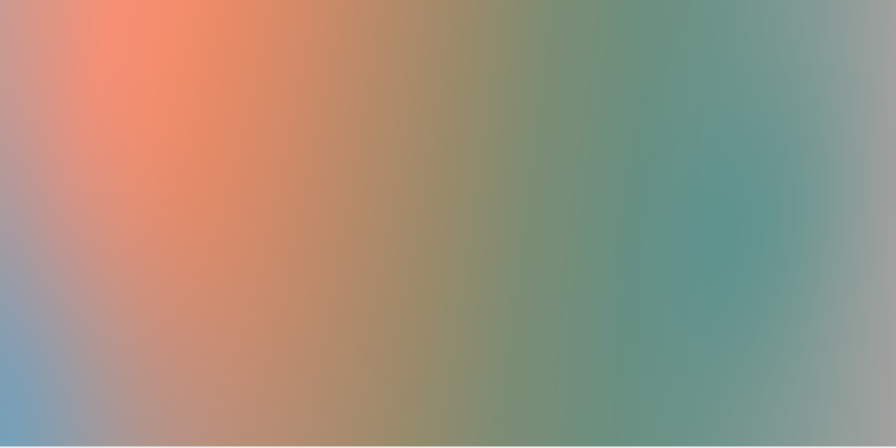
Reproduce this background procedurally as a Shadertoy shader.

```glsl
// Soft blurred gradient: coral to sage green, with a blue corner, a teal glow and a pale base line.

// Colour stops along the slanted ramp: rgb, position
const int STOP_COUNT = 11;
const vec4 STOPS[STOP_COUNT] = vec4[](
    vec4(0.835, 0.600, 0.550, 0.00),
    vec4(0.970, 0.561, 0.455, 0.13),
    vec4(0.955, 0.553, 0.420, 0.20),
    vec4(0.900, 0.541, 0.400, 0.27),
    vec4(0.815, 0.541, 0.408, 0.35),
    vec4(0.596, 0.541, 0.416, 0.53),
    vec4(0.486, 0.549, 0.455, 0.62),
    vec4(0.420, 0.561, 0.500, 0.73),
    vec4(0.440, 0.580, 0.541, 0.81),
    vec4(0.515, 0.606, 0.582, 0.90),
    vec4(0.635, 0.631, 0.625, 1.00)
);
const float RAMP_SLANT = 0.14;

const vec3 CORNER_BLUE = vec3(0.463, 0.627, 0.725);
const float CORNER_HEIGHT = 0.66;
const float CORNER_WIDTH_LOW = 0.20;
const float CORNER_WIDTH_HIGH = 0.06;

const vec3 GLOW_TEAL = vec3(0.345, 0.573, 0.561);
const vec2 GLOW_CENTER = vec2(0.815, 0.48);
const vec2 GLOW_RADIUS = vec2(0.11, 0.34);
const float GLOW_SHEAR = 0.08;
const float GLOW_STRENGTH = 0.7;

const vec3 BASE_LINE_COLOR = vec3(0.93);
const float BASE_LINE_HEIGHT = 0.0035;

vec3 colorRamp(float position) {
    vec3 color = STOPS[0].rgb;
    for (int i = 1; i < STOP_COUNT; i++) {
        float start = STOPS[i - 1].w;
        float blend = clamp((position - start) / (STOPS[i].w - start), 0.0, 1.0);
        color = mix(color, STOPS[i].rgb, blend);
    }
    return color;
}

// Glow hugging the lower left corner, narrower towards the top
float cornerGlow(vec2 uv) {
    float width = mix(CORNER_WIDTH_LOW, CORNER_WIDTH_HIGH, uv.y);
    float rise = uv.y / CORNER_HEIGHT;
    return exp(-pow(uv.x / width, 1.5) - rise * rise);
}

float tealGlow(vec2 uv) {
    vec2 offset = uv - GLOW_CENTER;
    offset.x -= GLOW_SHEAR * offset.y;
    offset /= GLOW_RADIUS;
    return GLOW_STRENGTH * exp(-dot(offset, offset));
}

void mainImage(out vec4 fragColor, in vec2 fragCoord) {
    vec2 uv = fragCoord / iResolution.xy;

    // Base ramp, leaning more on the left than on the right
    float position = uv.x + RAMP_SLANT * (1.0 - uv.x) * (1.0 - uv.y);
    vec3 color = colorRamp(position);

    // Coloured glows
    color = mix(color, CORNER_BLUE, cornerGlow(uv));
    color = mix(color, GLOW_TEAL, tealGlow(uv));

    // Thin pale line along the bottom, covering part of a pixel if needed
    float coverage = (BASE_LINE_HEIGHT - uv.y) * iResolution.y + 0.5;
    color = mix(color, BASE_LINE_COLOR, clamp(coverage, 0.0, 1.0));

    fragColor = vec4(color, 1.0);
}
```
